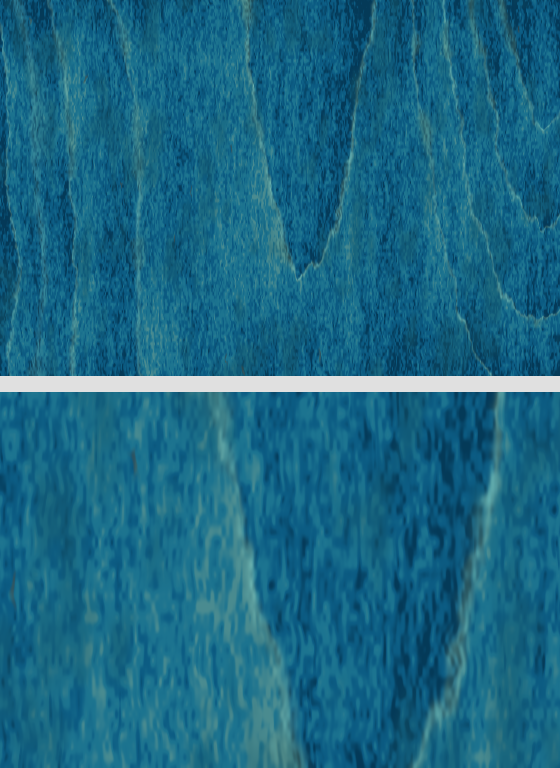
Top: the whole. Bottom: its middle third, enlarged.
Give the GLSL for this texture, as a Shadertoy shader.

```glsl
// Blue stained plywood: fine vertical fibres crossed by pale growth rings.
// Rings are bowed lines on the left and nested arches to the right, all bent
// by noise; layered stretched noise gives the fibres and the uneven dye.
#define DYE_DARK vec3(0.015, 0.225, 0.345)
#define DYE_MID vec3(0.045, 0.360, 0.515)
#define DYE_LIGHT vec3(0.110, 0.455, 0.565)
#define DYE_DULL vec3(0.085, 0.345, 0.415)
#define RING_COLOR vec3(0.360, 0.585, 0.570)
#define KNOT_COLOR vec3(0.230, 0.400, 0.380)
#define RUST_COLOR vec3(0.300, 0.290, 0.250)
#define RING_WIDTH 0.0062
#define HALO_REACH 0.090
#define FIBRE_CONTRAST 1.0
#define BASE_TONE 0.48

float hash(vec2 p) {
    vec3 q = fract(vec3(p.xyx) * 0.1031);
    q += dot(q, q.yzx + 33.33);
    return fract((q.x + q.y) * q.z);
}

float noise(vec2 p) {
    vec2 i = floor(p), f = fract(p);
    f = f * f * (3.0 - 2.0 * f);
    return mix(mix(hash(i), hash(i + vec2(1, 0)), f.x),
               mix(hash(i + vec2(0, 1)), hash(i + vec2(1, 1)), f.x), f.y);
}

float fbm(vec2 p) {
    float sum = 0.0, amp = 0.5;
    for (int i = 0; i < 4; i++) {
        sum += amp * noise(p);
        p = p * 2.03 + 17.3;
        amp *= 0.5;
    }
    return sum / 0.9375;
}

// Signed distance to an arch open at the top, positive outside
float archDistance(vec2 p, vec2 tip, float halfWidth, float power) {
    float height = 1.0 - tip.y;
    float a = abs(p.x - tip.x) / halfWidth;
    float rise = tip.y + height * pow(a, power) - p.y;
    float slope = height * power / halfWidth * pow(a, power - 1.0);
    return rise / sqrt(1.0 + slope * slope);
}

// Adds one ring: x = line, y = halo on the positive side, z = dark rim inside
void addRing(inout vec3 rings, float d, float width, float strength) {
    float line = strength * exp(-d * d / (width * width));
    float side = smoothstep(-0.006, 0.006, d);
    float fade = exp(-abs(d) / HALO_REACH);
    rings = max(rings, vec3(line, side * fade * strength, (1.0 - side) * fade * strength));
}

// Thin upright dashes, one per chosen cell
float dashes(vec2 p, vec2 cells, float share, float seed) {
    vec2 g = p * cells, id = floor(g);
    float pick = step(hash(id + seed), share);
    float offset = 0.3 + 0.4 * hash(id + seed + 5.7);
    vec2 d = abs(fract(g) - vec2(offset, 0.5));
    return pick * smoothstep(0.28, 0.05, d.x) * smoothstep(0.48, 0.15, d.y);
}

void mainImage(out vec4 fragColor, in vec2 fragCoord) {
    vec2 p = fragCoord / iResolution.y;
    float aspect = iResolution.x / iResolution.y;

    // Bend the rings: slow drift, ragged steps, fibre-sized fraying
    vec2 w = p;
    w.x += 0.045 * (noise(p * vec2(3.0, 4.0) + 4.0) - 0.5);
    w.x += 0.030 * (fbm(p * vec2(14.0, 12.0)) - 0.5);
    w.y += 0.090 * (fbm(p * vec2(34.0, 8.0) + 9.0) - 0.5);
    w.x += 0.007 * (noise(p * vec2(150.0, 70.0)) - 0.5);

    // Ring width swells in places into brownish knots
    float swell = smoothstep(0.58, 0.82, noise(p * vec2(7.0, 9.0) + 31.0));
    float width = RING_WIDTH * (0.75 + 1.6 * swell);
    float wear = 0.60 + 0.40 * noise(p * vec2(9.0, 14.0) + 3.0);

    vec3 rings = vec3(0.0);
    for (int i = 0; i < 4; i++) {
        float k = float(i);
        // Bowed lines on the left; the second one is a soft band
        float bow = max(w.y - 0.45, 0.0);
        float x = 0.03 + 0.075 * k + 0.0016 * k * k * k * k;
        x -= 0.25 * bow * bow * (0.2 + k / 3.0);
        float soft = i == 1 ? 1.0 : 0.0;
        addRing(rings, w.x - x, width * (0.7 + 0.1 * k + 1.4 * soft),
                wear * (0.75 - 0.30 * soft));
        // Nested arches on the right
        vec2 tip = vec2(1.455, 0.66 - 0.25 * k);
        addRing(rings, archDistance(w, tip, 0.10 + 0.09 * k, 2.0 + 0.25 * k),
                width * 0.9, wear * 0.85);
    }
    // Large tongue in the middle, steep sided
    addRing(rings, archDistance(w, vec2(0.810, 0.275), 0.175, 2.2), width * 1.2, wear);

    // Fibres: long bands, short strands, fine crinkle
    vec2 f = p + vec2(0.008 * noise(p * vec2(6.0, 4.0)), 0.0);
    f.x += 0.004 * noise(p * vec2(40.0, 45.0));
    float band = noise(f * vec2(48.0, 2.5)) - 0.5;
    float strand = noise(f * vec2(185.0, 32.0)) - 0.5;
    float crinkle = noise(f * vec2(310.0, 105.0) + 7.0) - 0.5;
    float fibre = FIBRE_CONTRAST * (0.28 * band + 0.48 * strand + 0.58 * crinkle);

    // Dye tone, darker toward the border and on the inner side of rings
    vec2 edge = abs(p / vec2(aspect, 1.0) - 0.5) * 2.0;
    float tone = BASE_TONE + fibre + 0.85 * (fbm(p * vec2(4.0, 2.5) + 2.0) - 0.5);
    tone += 0.46 * rings.y - 0.16 * rings.z;
    tone -= 0.20 * dot(edge * edge * edge, vec2(0.7, 0.8));
    tone -= 0.25 * dashes(f, vec2(150.0, 22.0), 0.025, 11.0);

    vec3 color = mix(DYE_DARK, DYE_MID, smoothstep(0.05, 0.48, tone));
    color = mix(color, DYE_LIGHT, smoothstep(0.46, 0.80, tone));
    color = mix(color, RING_COLOR, 0.75 * smoothstep(0.80, 1.25, tone));
    float dull = smoothstep(0.50, 0.78, fbm(p * vec2(22.0, 9.0) + 50.0));
    color = mix(color, DYE_DULL, 0.45 * dull + 0.06 * rings.y);

    // Pale ring lines, knots and rare rust flecks
    vec3 ringColor = mix(RING_COLOR, KNOT_COLOR, 0.60 * swell) * (1.0 + 0.65 * fibre);
    color = mix(color, ringColor, 0.85 * rings.x);
    color = mix(color, RUST_COLOR, 0.5 * dashes(w, vec2(70.0, 28.0), 0.002, 71.0));
    fragColor = vec4(clamp(color, 0.0, 1.0), 1.0);
}
```
